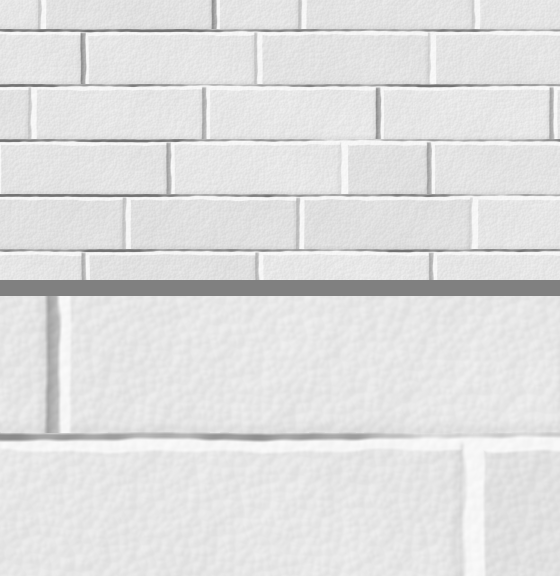
Top: the whole. Bottom: its middle third, enlarged.
Write a Shadertoy shader that draws this texture.

```glsl
// White painted brick wall in running bond, with plaster grain and shaded joints.

float hash(vec2 p) {
    p = fract(p * vec2(0.1731, 0.3183) + 0.37);
    p += dot(p, p.yx + 19.19);
    return fract((p.x + p.y) * p.x * 7.31);
}

// Cellular noise: distance to the nearest scattered point
float cellular(vec2 p) {
    vec2 cell = floor(p), local = fract(p);
    float nearest = 2.0;
    for (int y = -1; y <= 1; y++)
    for (int x = -1; x <= 1; x++) {
        vec2 neighbor = vec2(x, y), id = cell + neighbor;
        vec2 point = neighbor + vec2(hash(id), hash(id + 57.3));
        nearest = min(nearest, length(point - local));
    }
    return nearest;
}

// Slope of the plaster surface toward the light
float relief(vec2 p) {
    return cellular(p) - cellular(p + vec2(0.3, -0.25));
}

float waves(vec2 p) {
    return (sin(p.x * 5.1 + sin(p.y * 3.7)) + sin(p.y * 6.3 + p.x * 2.3 + 1.4)
          + sin(p.x * 13.7 - p.y * 9.1)) / 3.0;
}

// Soft-edged strip between two coordinates
float strip(float x, float start, float end, float soft) {
    return smoothstep(start - soft, start + soft, x)
         * (1.0 - smoothstep(end - soft, end + soft, x));
}

void mainImage(out vec4 fragColor, in vec2 fragCoord) {
    vec2 p = fragCoord / iResolution.y;
    float soft = max(0.0025, 0.7 / iResolution.y);

    // Uneven hand-laid edges
    vec2 q = p + 0.0012 * vec2(waves(p.yx * 3.0), waves(p * 2.0 + 2.0));
    q += 0.0006 * vec2(waves(p * 17.0), waves(p * 13.0 + 5.0));

    // Courses counted from the top
    float course = (1.093 - q.y) / 0.1964;
    float row = floor(course);
    float v = fract(course) * 0.1964 - 0.006;
    int rowIndex = int(clamp(row, 0.0, 5.0));

    // Each course has its own offset; two contain a half brick
    float offsets[6] = float[6](0.151, 0.303, 0.117, -0.010, 0.453, 0.307);
    float halfBrick = row == 0.0 ? 0.928 : row == 3.0 ? 1.383 : 9.0;
    float x = q.x - offsets[rowIndex] + 0.31 * step(halfBrick, q.x);
    float column = x / 0.62;
    float joint = floor(column + 0.5);
    float u = x - joint * 0.62;

    // Brick face: tone per brick, broad mottling and embossed grain
    float tone = 0.891 + 0.03 * (hash(vec2(floor(column), row) + 3.0) - 0.5);
    tone += 0.008 * waves(p * 4.0);
    float grain = 0.045 * relief(p * 95.0) + 0.026 * relief(p * 41.0 + 11.0);
    tone += grain;

    // Rounded brick rims
    tone -= 0.035 * smoothstep(0.174, 0.19, v);
    tone -= 0.03 * strip(u, -0.024, -0.012, 0.006);

    // Bright mortar in both directions
    float inCourse = smoothstep(0.002, 0.012, v);
    float upright = strip(u, -0.013, 0.014, soft) * inCourse;
    float level = strip(v, -0.004, 0.016 + 0.003 * waves(p * 5.0), soft);
    tone = mix(tone, 0.968 + grain * 0.5, max(upright, level) * 0.97);

    // Shade beside each upright joint, deeper in some than in others
    vec4 depths[6] = vec4[6](vec4(0.45, 1.0, 0.55, 0.4), vec4(1.0, 0.5, 0.3, 0.5),
        vec4(0.45, 0.8, 1.0, 0.8), vec4(0.1, 0.85, 0.12, 0.85),
        vec4(0.5, 0.6, 0.25, 0.5), vec4(0.75, 0.65, 0.75, 0.5));
    float depth = depths[rowIndex][int(clamp(joint, 0.0, 3.0))];
    float uprightWidth = 0.004 + 0.014 * depth + 0.0025 * waves(p * 9.0);
    float uprightShade = strip(u, -0.015, -0.015 + uprightWidth, soft * 1.3) * inCourse;
    float core = smoothstep(0.0, -0.014, u);
    tone = mix(tone, 0.72 - 0.13 * core * depth - 0.04 * depth + grain,
               uprightShade * (0.2 + 0.8 * depth));

    // Thin broken shade beneath every course, fading to the right
    float wear = clamp(0.72 - 0.2 * (p.x - 0.8) + 0.5 * waves(vec2(p.x * 0.9, row * 2.7))
                     + 0.2 * waves(p * 8.0), 0.08, 1.0);
    float levelShade = strip(v, -0.005, -0.001 + 0.006 * wear, soft);
    tone = mix(tone, 0.43, levelShade * (0.12 + 0.85 * wear));

    fragColor = vec4(vec3(clamp(tone, 0.0, 1.0)), 1.0);
}
```
